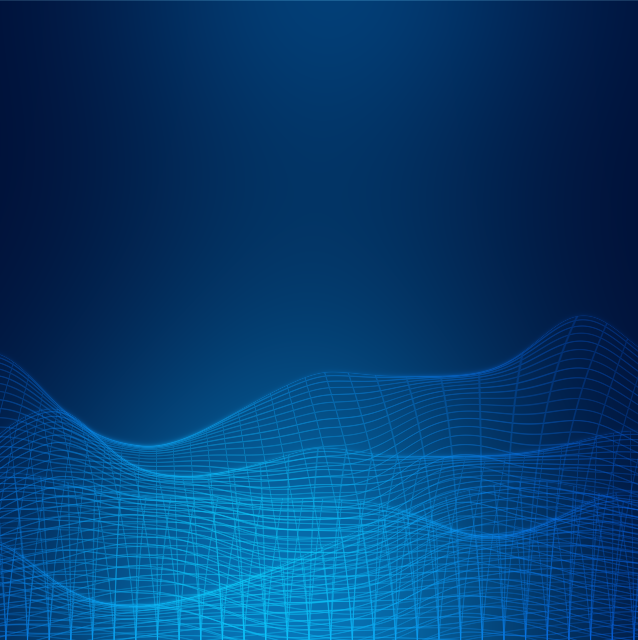
A WebGL 2 fragment shader for this background:

```glsl
#version 300 es
precision highp float;
// Glowing wireframe waves over a deep blue backdrop.
// Four overlapping sheets hang from smooth ridges made of bumps; each is ruled
// with contour lines that bunch in its troughs and with swaying upright lines.

uniform vec2 u_resolution;
out vec4 fragColor;

const int SHEETS = 4;
const float UPRIGHTS = 29.46;
const vec3 NAVY = vec3(0.0, 0.045, 0.195);
const vec3 DEEP_BLUE = vec3(0.008, 0.175, 0.355);
const vec3 TOP_GLOW = vec3(0.0, 0.07, 0.11);
const vec3 LOW_GLOW = vec3(0.02, 0.29, 0.37);
const vec3 LINE_BLUE = vec3(0.02, 0.36, 0.93);
const vec3 LINE_CYAN = vec3(0.05, 0.83, 1.0);

float hash(vec2 p) {
    return fract(sin(dot(p, vec2(127.1, 311.7))) * 43758.5453);
}

float bump(float x, float center, float width) {
    float t = (x - center) / width;
    return exp(-t * t);
}

float glow(vec2 p, vec2 center, vec2 size) {
    vec2 t = (p - center) / size;
    return exp(-dot(t, t));
}

// Height of the crest of each sheet, from back to front.
float ridge(int sheet, float x) {
    if (sheet == 0)
        return 0.30 + 0.15 * bump(x, -0.02, 0.125) + 0.112 * smoothstep(0.22, 0.52, x)
            + 0.007 * bump(x, 0.52, 0.06) + 0.095 * bump(x, 0.915, 0.1);
    if (sheet == 1)
        return 0.255 + 0.105 * bump(x, 0.085, 0.095) + 0.02 * bump(x, 0.0, 0.05)
            + 0.032 * smoothstep(0.28, 0.5, x) + 0.013 * bump(x, 0.51, 0.07)
            + 0.04 * bump(x, 1.0, 0.13);
    if (sheet == 2)
        return 0.222 + 0.04 * bump(x, 0.0, 0.15) - 0.06 * bump(x, 0.77, 0.13)
            + 0.015 * bump(x, 0.965, 0.06);
    return 0.05 + 0.11 * bump(x, -0.03, 0.12) + 0.2 * smoothstep(0.18, 0.85, x)
        - 0.04 * bump(x, 1.02, 0.1);
}

// How strongly the contours gather under the crest.
float gathering(int sheet, float x) {
    if (sheet == 0) return bump(x, 0.22, 0.13) + 0.7 * bump(x, 0.72, 0.11);
    if (sheet == 1) return 0.8 * bump(x, 0.27, 0.13) + 0.75 * bump(x, 0.76, 0.13);
    if (sheet == 2) return 0.3 * bump(x, 0.25, 0.15) + bump(x, 0.78, 0.12);
    return bump(x, 0.22, 0.16);
}

// Smooth stroke at every whole value of a coordinate with the given slope.
float stroke(float coord, float slope, float pixel) {
    float dist = abs(fract(coord - 0.5) - 0.5) / slope;
    return 1.0 - smoothstep(0.0002, 0.0002 + pixel, dist);
}

vec3 backdrop(vec2 p) {
    vec3 color = mix(NAVY, DEEP_BLUE, bump(p.x, 0.5, 0.36));
    color += TOP_GLOW * glow(p, vec2(0.56, 1.03), vec2(0.42, 0.25));
    return color + LOW_GLOW * glow(p, vec2(0.42, 0.0), vec2(0.46, 0.42));
}

// Returns the opacity of one ruled sheet.
float sheetLines(int sheet, vec2 p, float pixel) {
    float id = float(sheet);
    float crest = ridge(sheet, p.x);
    float crestSlope = (ridge(sheet, p.x + 0.002) - crest) / 0.002;
    float hem = -0.08 + 0.04 * sin(7.0 * p.x + 2.0 * id);
    float span = crest - hem;
    float drop = crest - p.y;
    float inside = smoothstep(-0.5 * pixel, 0.5 * pixel, drop);
    float gather = gathering(sheet, p.x);

    // Contours follow the crest and flatten toward the hem.
    float power = 1.25 + 1.2 * gather;
    float depth = max(drop / span, 0.0001);
    float level = pow(depth, 1.0 / power);
    float count = 32.0 - 5.0 * id;
    float tilt = length(vec2(1.0, crestSlope * (1.0 - min(depth, 1.0))));
    float slope = count * level / (power * depth * span) * tilt;
    float contour = stroke(level * count, slope, pixel);
    contour *= 0.32 + 0.22 * hash(vec2(floor(level * count + 0.5), id));

    // Uprights sway above a shared row of feet.
    float sway = p.y * (0.06 + 0.3 * p.y) * sin(6.0 * p.x - 1.43 + 1.9 * id);
    float upright = stroke((p.x + sway) * UPRIGHTS - 0.27, UPRIGHTS, pixel);
    upright *= 0.32 + 0.22 * exp(-p.y / 0.12);

    float rim = exp(-abs(drop) / 0.003) * (0.15 + 0.4 * gather);
    return clamp(inside * max(contour, upright) + rim, 0.0, 0.9);
}

void main() {
    vec2 p = gl_FragCoord.xy / u_resolution;
    float pixel = 1.0 / min(u_resolution.x, u_resolution.y);
    vec3 color = backdrop(p);

    // Lines turn from blue at the sides to cyan near the lower middle.
    float warmth = glow(p, vec2(0.4, 0.12), vec2(0.38, 0.34));
    vec3 lineColor = mix(LINE_BLUE, LINE_CYAN, warmth);
    float strength = mix(0.62, 1.0, bump(p.x, 0.42, 0.42));
    for (int i = 0; i < SHEETS; i++)
        color = mix(color, lineColor, strength * sheetLines(i, p, pixel));

    // Thin pale edge along the top.
    color += vec3(0.1, 0.14, 0.13) * smoothstep(0.998, 0.9995, p.y);
    fragColor = vec4(color, 1.0);
}
```
